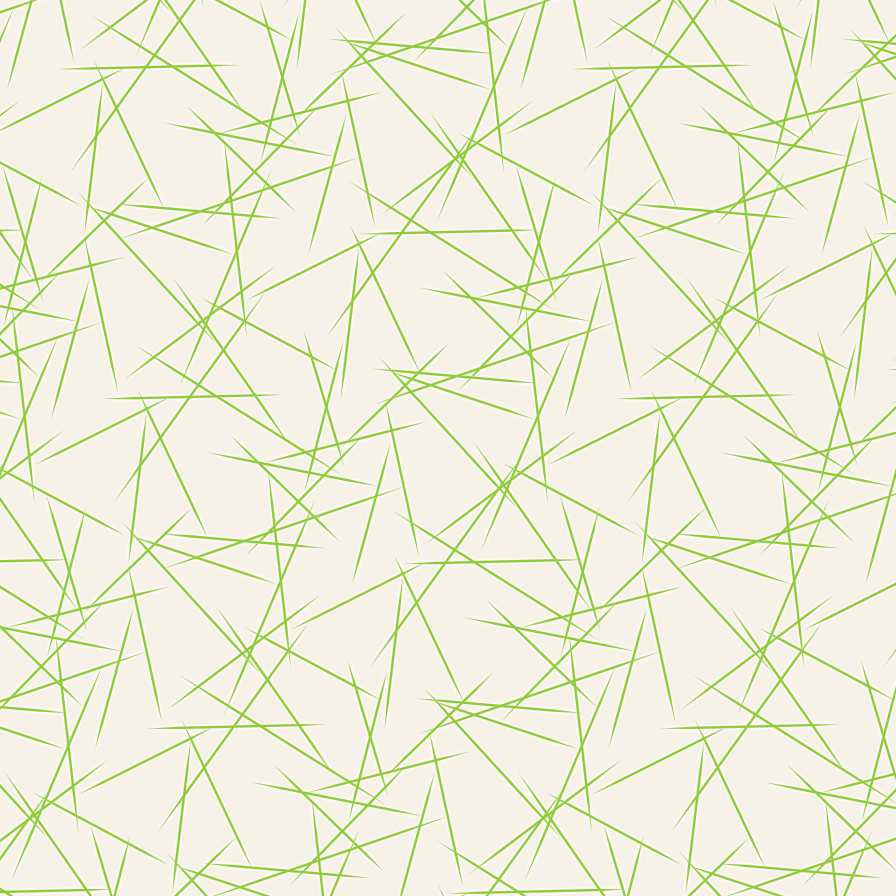
Give the GLSL for this pattern, as a Shadertoy shader.

```glsl
// Thin green needles criss-crossing on a cream ground.
// One hashed bundle of tapered strokes repeats on a staggered lattice;
// each stroke is antialiased by its exact coverage across the pixel.

const vec2 CELL = vec2(0.573, 0.184);
const int NEEDLES = 24;

// Sine-free hash: one number to three values in 0..1
vec3 hash3(float n) {
    vec3 p = fract(vec3(n) * vec3(0.1031, 0.1030, 0.0973));
    p += dot(p, p.yzx + 33.33);
    return fract((p.xxy + p.yzz) * p.zyx);
}

// Offset from the nearest copy of the bundle point in a given lattice row
vec2 latticeOffset(vec2 q, float row) {
    q.x += 0.311 * row + 0.025 * mod(row, 2.0);
    q.x -= CELL.x * round(q.x / CELL.x);
    q.y -= CELL.y * row;
    return q;
}

// Returns line coverage (x) and strength of the pale rim (y)
vec2 needle(vec2 q, vec2 dir, float halfLength, float pixel) {
    float along = abs(dot(q, dir)) / halfLength;
    float across = abs(dot(q, vec2(-dir.y, dir.x)));
    float taper = clamp((1.0 - along) * 2.8, 0.0, 1.0);
    float halfWidth = 0.00132 * taper;
    float inside = min(across + 0.5 * pixel, halfWidth)
                 - max(across - 0.5 * pixel, -halfWidth);
    float rim = smoothstep(0.0042, 0.0031, across) * smoothstep(0.0, 0.5, taper);
    return vec2(clamp(inside / pixel, 0.0, 1.0), rim);
}

void mainImage(out vec4 fragColor, in vec2 fragCoord) {
    vec2 p = fragCoord / iResolution.y;
    float pixel = 1.05 / iResolution.y;
    vec2 ink = vec2(0.0);

    for (int i = 0; i < NEEDLES; i++) {
        float id = float(i);
        vec3 h = hash3(id + 7.0);

        // Evenly spread centres and angles, each with some jitter
        vec2 centre = CELL * (fract(id * vec2(0.7549, 0.5698)) + 0.22 * h.xy);
        float angle = (id + h.z) * 3.14159 / float(NEEDLES);
        vec2 dir = vec2(cos(angle), sin(angle));

        // Mostly similar lengths, with a few long strokes
        float spread = hash3(id + 91.0).x;
        float halfLength = 0.076 + 0.028 * spread + 0.055 * pow(spread, 10.0);

        // Strokes reach over their own row, so visit its neighbours too
        vec2 q = p - centre;
        float nearest = round(q.y / CELL.y);
        for (float k = -1.0; k <= 1.0; k++) {
            vec2 offset = latticeOffset(q, nearest + k);
            ink = max(ink, needle(offset, dir, halfLength, pixel));
        }
    }

    vec3 cream = vec3(0.963, 0.949, 0.910);
    vec3 paleRim = vec3(1.0, 0.96, 0.97);
    vec3 green = vec3(0.55, 0.80, 0.21);
    vec3 colour = mix(cream, paleRim, ink.y);
    colour = mix(colour, green, ink.x);
    fragColor = vec4(colour, 1.0);
}
```
